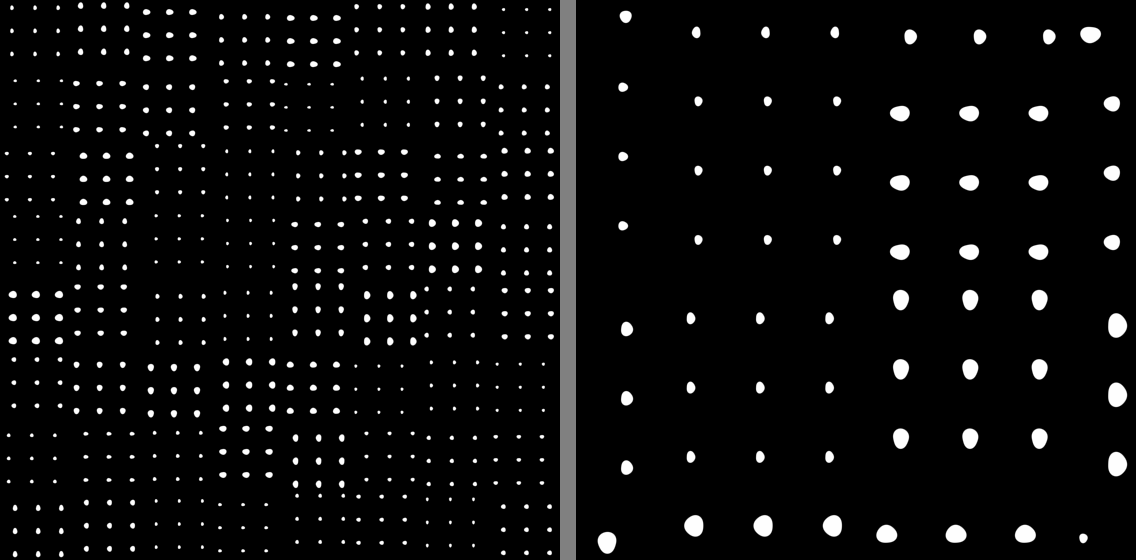
Left, the full canvas; right, a detail of the centre.
A WebGL 2 fragment shader for this pattern:

```glsl
#version 300 es
precision highp float;
// Draws an 8 by 8 grid of cells, each holding a 3 by 3 cluster of white dots on black.
// A sine hash per cell shifts the cluster and sets the size, stretch and wobble of its
// dots; the nearest dot is found by rounding, and its distance gives a smooth edge.

uniform vec2 u_resolution;
out vec4 fragColor;

const vec3 BACKGROUND = vec3(0.0);
const vec3 DOT_COLOUR = vec3(0.995);

const float CELLS = 8.0;          // cells across and down
const float DOT_SPACING = 0.33;   // the lengths below are in cell widths
const float MAX_SHIFT = 0.09;
const float MIN_RADIUS = 0.021;
const float MAX_RADIUS = 0.055;
const float MAX_STRETCH = 0.16;
const float WOBBLE = 0.05;

float hash(vec2 cell, float seed) {
    return fract(sin(dot(cell, vec2(127.1, 311.7)) + seed * 74.7) * 43758.5453);
}

float signedHash(vec2 cell, float seed) {
    return 2.0 * hash(cell, seed) - 1.0;
}

// Offset from the nearest dot of a 3 by 3 cluster centred on the origin
vec2 nearestDot(vec2 p, float spacing) {
    vec2 index = clamp(floor(p / spacing + 0.5), -1.0, 1.0);
    return p - index * spacing;
}

// Approximate signed distance to an ellipse with a slightly uneven outline
float dotDistance(vec2 p, vec2 radii, float phase) {
    float angle = atan(p.y, p.x + 1e-6);
    vec2 r = radii * (1.0 + WOBBLE * sin(3.0 * angle + phase));
    float k = length(p / r);
    return k * (k - 1.0) / max(length(p / (r * r)), 1e-4);
}

// Two radii for one cell: many small dots, fewer large ones
vec2 dotRadii(vec2 cell) {
    float radius = mix(MIN_RADIUS, MAX_RADIUS, pow(hash(cell, 3.0), 1.5));
    float stretch = MAX_STRETCH * signedHash(cell, 4.0);
    return radius * vec2(1.0 + stretch, 1.0 - stretch);
}

void main() {
    vec2 grid = gl_FragCoord.xy / u_resolution * CELLS;
    vec2 cell = floor(grid);
    float pixel = CELLS / min(u_resolution.x, u_resolution.y);

    // Shifted cluster
    vec2 shift = MAX_SHIFT * vec2(signedHash(cell, 1.0), signedHash(cell, 2.0));
    vec2 p = nearestDot(fract(grid) - 0.5 - shift, DOT_SPACING);

    // Dot with a smooth edge
    float d = dotDistance(p, dotRadii(cell), 6.2832 * hash(cell, 5.0));
    float coverage = 1.0 - smoothstep(-0.8 * pixel, 0.8 * pixel, d);
    fragColor = vec4(mix(BACKGROUND, DOT_COLOUR, coverage), 1.0);
}
```
